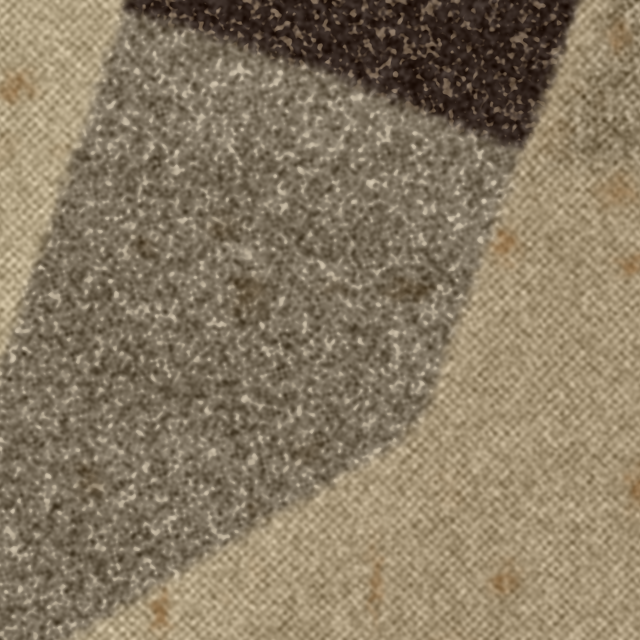
This texture is drawn by a WebGL 1 fragment shader. Its source:

```glsl
precision highp float;
// Macro view of a printed grey band with a dark cap on stained, woven beige paper.
uniform vec2 u_resolution;

const vec3 PAPER = vec3(0.64, 0.573, 0.458);
const vec3 PAPER_LIT = vec3(0.685, 0.625, 0.505);
const vec3 GREY_INK = vec3(0.47, 0.425, 0.353);
const vec3 DARK_INK = vec3(0.18, 0.13, 0.105);
const vec3 RUST = vec3(0.53, 0.385, 0.22);
const vec3 OLIVE = vec3(0.31, 0.245, 0.15);

float hash(vec2 p) {
  vec3 q = fract(vec3(p.xyx) * 0.1031);
  q += dot(q, q.yzx + 33.33);
  return fract((q.x + q.y) * q.z);
}

float noise(vec2 p) {
  vec2 cell = floor(p);
  vec2 f = fract(p);
  f = f * f * (3.0 - 2.0 * f);
  float low = mix(hash(cell), hash(cell + vec2(1.0, 0.0)), f.x);
  float high = mix(hash(cell + vec2(0.0, 1.0)), hash(cell + 1.0), f.x);
  return mix(low, high, f.y);
}

float fbm(vec2 p) {
  float sum = 0.0;
  float amplitude = 0.5;
  for (int i = 0; i < 4; i++) {
    sum += amplitude * noise(p);
    p = mat2(0.8, 0.6, -0.6, 0.8) * p * 2.03 + 17.0;
    amplitude *= 0.5;
  }
  return sum / 0.9375;
}

// Signed distance to the line a-b, positive to the right of its direction.
float side(vec2 p, vec2 a, vec2 b) {
  return dot(p - a, normalize(vec2(b.y - a.y, a.x - b.x)));
}

float smoothMin(float a, float b, float k) {
  float h = max(k - abs(a - b), 0.0) / k;
  return min(a, b) - h * h * k * 0.25;
}

float cover(float d, float blur) {
  return smoothstep(-blur, blur, d);
}

// Diagonal crossing threads, in -1..1.
float weave(vec2 p, float count) {
  vec2 t = vec2(p.x + p.y, p.x - p.y) * count * 6.28319;
  return 0.5 * (sin(t.x) + sin(t.y));
}

// Fine mottling of fibres from turned noise layers, roughly -1..1.
float grain(vec2 p, float scale) {
  float sum = 0.0;
  vec2 q = p * scale;
  for (int i = 0; i < 3; i++) {
    sum += noise(q) - 0.5;
    q = mat2(0.5, 0.866, -0.866, 0.5) * q * 1.27 + 41.0;
  }
  return 1.2 * sum;
}

// Ragged soft blot with given half-widths.
float blot(vec2 p, vec2 center, vec2 radius) {
  vec2 warp = vec2(noise(p * 55.0), noise(p * 55.0 + 9.0)) - 0.5;
  vec2 d = (p - center + warp * 0.02) / radius;
  return exp(-dot(d, d)) * (0.45 + 0.6 * noise(p * 90.0));
}

float paperStains(vec2 p) {
  float s = blot(p, vec2(0.025, 0.865), vec2(0.027, 0.019));
  s += blot(p, vec2(0.788, 0.616), vec2(0.017, 0.024));
  s += 0.7 * blot(p, vec2(0.965, 0.70), vec2(0.026, 0.023));
  s += blot(p, vec2(0.985, 0.59), vec2(0.023, 0.013));
  s += blot(p, vec2(0.997, 0.24), vec2(0.018, 0.028));
  s += blot(p, vec2(0.79, 0.096), vec2(0.018, 0.021));
  s += 0.8 * blot(p, vec2(0.584, 0.09), vec2(0.008, 0.048));
  s += blot(p, vec2(0.253, 0.046), vec2(0.012, 0.034));
  s += 0.7 * blot(p, vec2(0.967, 0.94), vec2(0.018, 0.022));
  return s + 0.12 * smoothstep(0.67, 0.84, fbm(p * 13.0 + 5.0));
}

float inkStains(vec2 p) {
  float s = blot(p, vec2(0.39, 0.536), vec2(0.027, 0.029));
  s += blot(p, vec2(0.642, 0.546), vec2(0.034, 0.013));
  s += 0.6 * blot(p, vec2(0.345, 0.648), vec2(0.024, 0.016));
  s += 0.6 * blot(p, vec2(0.22, 0.615), vec2(0.023, 0.014));
  s += 0.7 * blot(p, vec2(0.14, 0.25), vec2(0.022, 0.025));
  s += 0.6 * blot(p, vec2(0.52, 0.55), vec2(0.024, 0.014));
  s += 0.6 * blot(p, vec2(0.40, 0.205), vec2(0.018, 0.02));
  return s + 0.5 * blot(p, vec2(0.48, 0.29), vec2(0.03, 0.022));
}

void main() {
  vec2 p = gl_FragCoord.xy / u_resolution;
  float fine = grain(p, 105.0);
  float broad = fbm(p * 7.0) - 0.5;
  float rough = (noise(p * 75.0) - 0.5) * 0.012;

  // Band outline and dark cap
  float rightEdge = side(p, vec2(0.905, 1.0), vec2(0.664, 0.355));
  float band = smoothMin(rightEdge, side(p, vec2(0.65, 0.323), vec2(0.104, 0.0)), 0.045);
  band = min(band, side(p, vec2(0.0, 0.427), vec2(0.195, 0.99)));
  float sag = 0.01 * (1.0 - smoothstep(0.0, 0.32, abs(p.x - 0.5)));
  float cap = min(side(p, vec2(0.81, 0.768), vec2(0.2, 0.985)) - sag, band);

  // Woven paper with a shaded upper right patch
  vec3 paper = mix(PAPER_LIT, PAPER, smoothstep(0.0, 0.65, p.x));
  paper += 0.03 * exp(-max(-band, 0.0) / 0.03) + 0.04 * broad;
  float patchMask = cover(min(-rightEdge - 0.045, p.y - 0.74 + rough * 2.0), 0.035);
  paper = mix(paper, vec3(0.53, 0.475, 0.38), patchMask * 0.75);
  float thread = 0.04 + 0.06 * noise(p * 40.0);
  paper += thread * weave(p + rough * 0.2, 59.0) + (0.085 + 0.05 * patchMask) * fine;
  paper = mix(paper, RUST + 0.07 * fine, clamp(paperStains(p), 0.0, 0.7));

  // Grey ink: paler below the cap, with a dusky diagonal streak
  float streak = (p.y - 0.69 + 0.3 * (p.x - 0.3)) / 0.04;
  float pale = smoothstep(0.45, 0.9, p.y + 0.3 * p.x);
  vec3 grey = GREY_INK + 0.03 * pale + 0.08 * broad - 0.025 * exp(-streak * streak);
  grey += 0.15 * fine + 0.025 * weave(p + rough * 0.3, 59.0);
  grey += vec3(0.1, 0.095, 0.08) * smoothstep(0.4, 1.0, fine);
  grey = mix(grey, OLIVE + 0.1 * fine, clamp(inkStains(p), 0.0, 0.65));

  // Dark ink with soft pale flecks, denser toward the left
  vec3 dark = DARK_INK + 0.08 * fine + 0.04 * broad;
  float flecks = smoothstep(0.05, 0.9, grain(p + 3.0, 112.0));
  dark += vec3(0.3, 0.275, 0.225) * flecks * mix(1.2, 0.8, p.x);

  vec3 color = mix(paper, grey, cover(band + rough, 0.015));
  color = mix(color, dark, cover(cap + rough, 0.016));
  gl_FragColor = vec4(clamp(color, 0.0, 1.0), 1.0);
}
```
